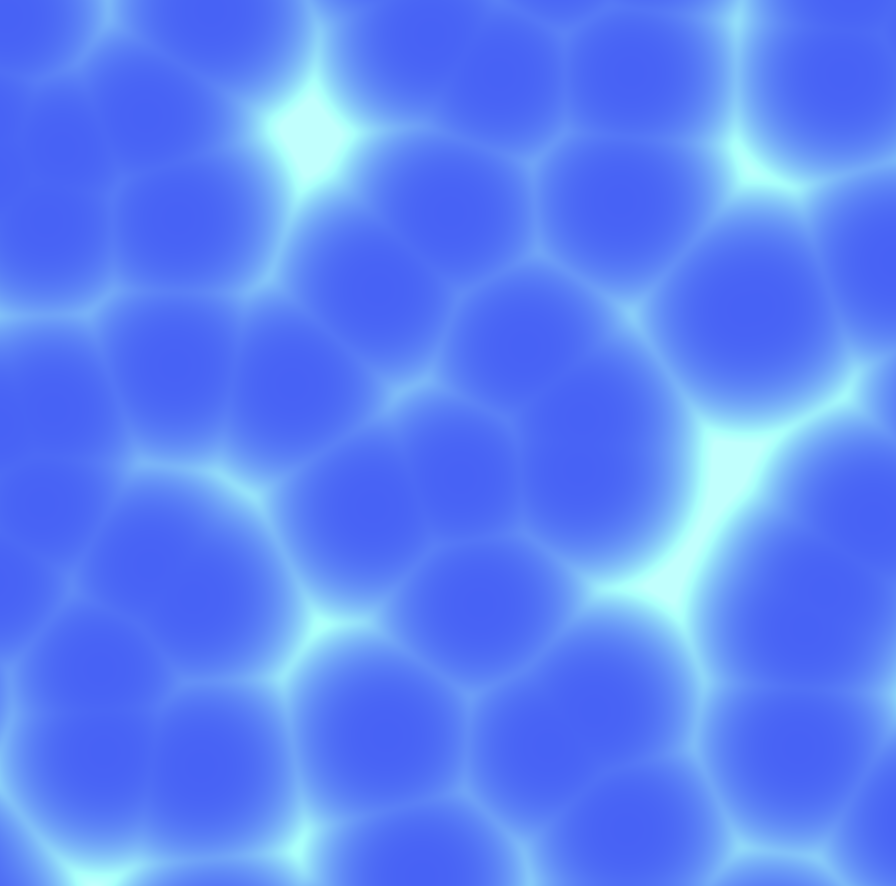
Give the GLSL for this texture, as a WebGL 2 fragment shader.

```glsl
#version 300 es
precision highp float;
// Soft blue cells parted by glowing cyan seams, like light on shallow water.

uniform vec2 u_resolution;
out vec4 fragColor;

// Integer hash: one random point in the unit square per grid cell
vec2 hash2(ivec2 cell) {
    uvec2 v = uvec2(cell + 64) * 1664525u + 1013904223u;
    v.x += v.y * 1664525u;
    v.y += v.x * 1664525u;
    v ^= v >> 16u;
    v.x += v.y * 1664525u;
    v.y += v.x * 1664525u;
    v ^= v >> 16u;
    return vec2(v & 0xffffu) / 65536.0;
}

// Distance to the nearest scattered point, with slightly rounded creases
float cellDistance(vec2 p) {
    ivec2 home = ivec2(floor(p));
    float sum = 0.0;
    for (int y = -2; y <= 2; y++) {
        for (int x = -2; x <= 2; x++) {
            ivec2 cell = home + ivec2(x, y);
            float d = distance(p, vec2(cell) + hash2(cell));
            sum += exp(-40.0 * d);
        }
    }
    return -log(sum) / 40.0;
}

void main() {
    vec2 p = gl_FragCoord.xy / u_resolution.x * 6.2;

    // The glow stays low inside each cell and climbs steeply in the gaps
    float d = max(cellDistance(p), 0.0);
    float glow = min(1.03 * pow(d, 3.1), 0.78);

    vec3 color = vec3(0.28, 0.385, 0.96) + glow * vec3(0.61, 1.0, 0.04);
    fragColor = vec4(min(color, 1.0), 1.0);
}
```
